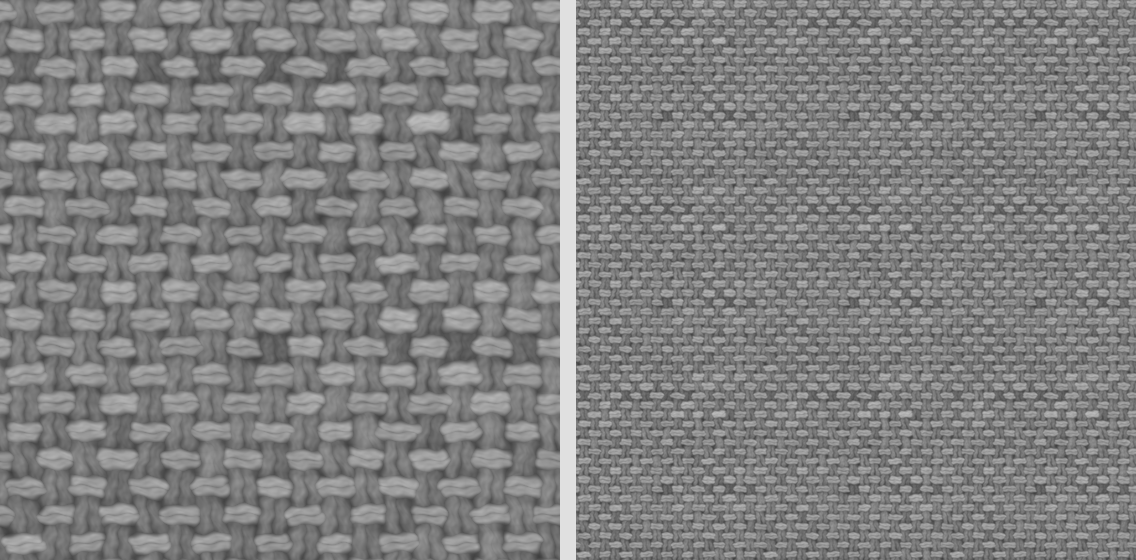
Left: one tile. Right: repeated 3 by 3.
This texture is drawn by a Shadertoy shader. Its source:

```glsl
// Grey basket-weave cloth: soft paired weft floats over darker paired warp strands.
const float TAU = 6.2831853;
const vec2 CELLS = vec2(18.0, 20.0);       // crossings across and down
const vec2 WEAVE_OFFSET = vec2(0.3, 0.1);
const float GAP_TONE = 0.27;
const float WARP_TONE = 0.495;
const float WEFT_TONE = 0.615;

vec3 hash3(vec2 p) {
    vec3 q = fract(p.xyx * vec3(0.1031, 0.1030, 0.0973) + 0.137);
    q += dot(q, q.yxz + 33.33);
    return fract((q.xxy + q.yzz) * q.zyx);
}

// Cellular noise that wraps after "count" cells: 0 at a point, about 1 far away
float cellular(vec2 uv, vec2 count) {
    vec2 p = uv * count, base = floor(p);
    float nearest = 2.0;
    for (int j = -1; j <= 1; j++)
    for (int i = -1; i <= 1; i++) {
        vec2 id = base + vec2(i, j);
        vec2 point = id + hash3(mod(id, count) + 7.0).xy;
        nearest = min(nearest, length(p - point));
    }
    return min(nearest, 1.0);
}

// Waviness of the threads, in cells: slow drift plus small kinks
vec2 sway(vec2 uv) {
    vec2 a = sin(TAU * (uv.yx * vec2(5.0, 4.0) + uv * vec2(2.0, 1.0)));
    vec2 b = sin(TAU * (uv.yx * vec2(11.0, 9.0) - uv * vec2(7.0, 6.0)) + 1.7);
    vec2 c = sin(TAU * (uv.yx * vec2(29.0, 23.0) + uv * vec2(13.0, 17.0)) + 0.6);
    return 0.03 * a + 0.03 * b + 0.035 * c;
}

// Twisted fibres; q.x runs along the strand, q.y across it
float fibres(vec2 q, float phase) {
    float wobble = sin(q.x * 9.0 + phase) * 0.8;
    return 0.7 * sin(q.y * 27.0 - q.x * 8.0 + phase + wobble)
         + 0.3 * sin(q.y * 43.0 + q.x * 11.0 + phase * 2.3);
}

// Tone of one rounded strand, fading softly to the gap tone
float strand(vec2 q, float halfLength, float width, float tone, float phase) {
    float beyond = max(abs(q.x) - halfLength + width, 0.0);
    float d = length(vec2(beyond, q.y)) / width;
    float cover = 1.0 - smoothstep(0.3, 1.75, d);
    float shade = tone - 0.04 * min(d * d, 1.5) + 0.016 * fibres(q, phase);
    return mix(GAP_TONE, shade, cover);
}

// Two horizontal strands, plumper in some rows, swelling into bright slubs
float weft(vec2 q, vec3 rnd, float row) {
    float plump = step(4.5, row) * step(0.5, abs(row - 7.0));
    float slub = step(abs(row - 5.0), 0.5) * step(0.5, rnd.x);
    float width = 0.195 + 0.03 * plump + 0.03 * slub + 0.03 * (rnd.y - 0.5);
    float spread = 0.155 + 0.035 * plump - 0.045 * slub;
    float halfLength = 0.64 + 0.14 * (rnd.z - 0.5);
    float tone = WEFT_TONE + 0.06 * (rnd.y - 0.5) + 0.01 * plump + 0.04 * slub;
    float result = GAP_TONE;
    for (float side = -1.0; side < 2.0; side += 2.0) {
        float bend = 0.12 * (rnd.x - 0.5) * q.x - side * 0.15 * q.x * q.x;
        vec2 s = vec2(q.x + 0.12 * side * (rnd.x - 0.5), q.y - side * spread - bend);
        result = max(result, strand(s, halfLength, width, tone + 0.012 * side,
                                    rnd.z * 20.0 + side));
    }
    return result;
}

// Two leaning vertical strands, sometimes merged or sunk into shadow
float warp(vec2 q, vec3 rnd, float row) {
    float merged = step(0.86, rnd.x);
    float worn = step(abs(row - 7.0), 0.5) * step(0.7, rnd.y);
    float sunk = smoothstep(0.75, 1.0, rnd.z);
    float width = 0.235 + 0.05 * (rnd.y - 0.5) + 0.04 * merged;
    float spread = 0.22 - 0.1 * merged;
    float tone = WARP_TONE + 0.06 * (rnd.x - 0.5) - 0.04 * sunk - 0.09 * worn;
    tone -= 0.05 * smoothstep(0.25, 0.6, abs(q.y));
    float result = GAP_TONE;
    for (float side = -1.0; side < 2.0; side += 2.0) {
        float lean = (0.35 * (rnd.z - 0.65) - 0.08 * side) * q.y;
        vec2 s = vec2(q.y - 0.2 * side * (rnd.x - 0.5), q.x - side * spread - lean);
        result = max(result, strand(s, 0.78, width, tone - 0.015 * side,
                                    rnd.y * 20.0 + side));
    }
    return result;
}

void mainImage(out vec4 fragColor, in vec2 fragCoord) {
    vec2 uv = fragCoord / iResolution.xy;
    vec2 p = uv * CELLS - WEAVE_OFFSET + sway(uv);
    vec2 base = floor(p);

    // Brightest strand among the neighbouring crossings
    float tone = GAP_TONE;
    for (int j = -1; j <= 1; j++)
    for (int i = -1; i <= 1; i++) {
        vec2 cell = base + vec2(i, j);
        vec2 id = mod(cell, CELLS);
        vec2 q = p - cell - 0.5;
        vec3 rnd = hash3(id);
        float row = mod(id.y, 10.0);
        float over = mod(id.x + id.y, 2.0);
        tone = max(tone, over < 0.5 ? weft(q, rnd, row) : warp(q, rnd, row));
    }

    // Woolly mottling
    tone += 0.07 * (0.48 - cellular(uv, vec2(50.0, 64.0)));
    tone += 0.05 * (0.48 - cellular(uv, vec2(23.0, 19.0)));
    fragColor = vec4(vec3(tone), 1.0);
}
```
